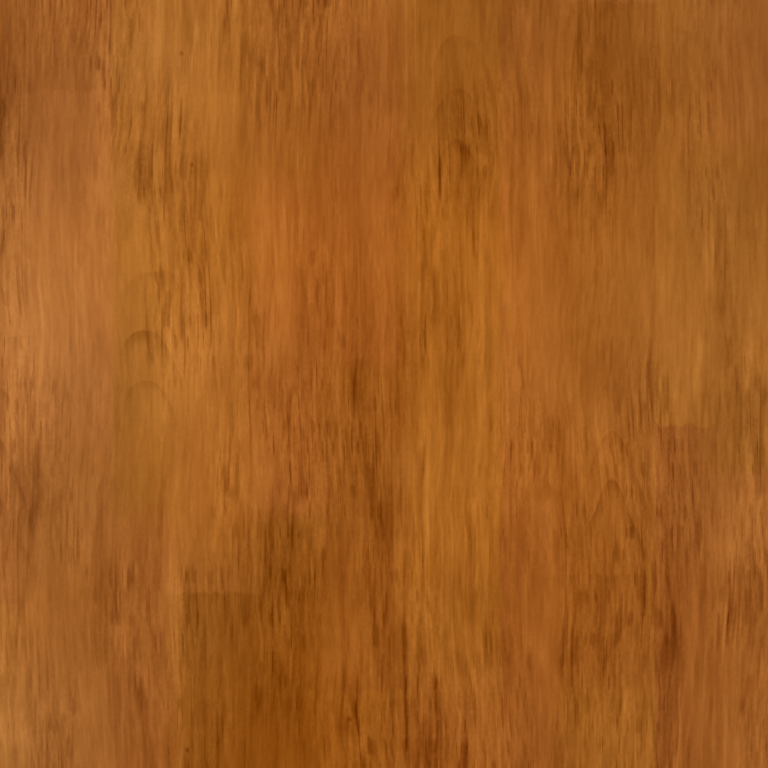
A WebGL 2 fragment shader for this texture:

```glsl
#version 300 es
precision highp float;
// Warm stained wood: vertical staves with crisp hairline grain, pale slivers and soft stain clouds.
uniform vec2 u_resolution;
out vec4 fragColor;

float hash(vec2 p) {
    vec3 q = fract(p.xyx * vec3(0.1031, 0.1030, 0.0973));
    q += dot(q, q.yzx + 33.33);
    return fract((q.x + q.y) * q.z);
}

float noise(vec2 p) {
    vec2 i = floor(p), f = fract(p);
    f = f * f * (3.0 - 2.0 * f);
    return mix(mix(hash(i), hash(i + vec2(1, 0)), f.x),
               mix(hash(i + vec2(0, 1)), hash(i + vec2(1, 1)), f.x), f.y);
}

float fbm(vec2 p) {
    float sum = 0.0, amplitude = 0.5;
    for (int i = 0; i < 4; i++) {
        sum += amplitude * noise(p);
        p = mat2(1.98, 0.06, -0.06, 1.98) * p + 17.3;
        amplitude *= 0.5;
    }
    return sum / 0.9375;
}

// Thin continuous line along the middle level of stretched noise
float hairline(vec2 p, float width) {
    return 1.0 - smoothstep(0.0, width, abs(noise(p) - 0.5));
}

// Brightness and yellowness of one column of staves, each from -0.5 to 0.5
vec2 staveTone(float column, float y) {
    float along = y * 2.3 + hash(vec2(column, 7.0)) * 5.0;
    float row = floor(along);
    vec2 here = vec2(hash(vec2(column, row + 20.0)), hash(vec2(column, row + 60.0)));
    vec2 above = vec2(hash(vec2(column, row + 21.0)), hash(vec2(column, row + 61.0)));
    float blend = mix(0.012, 0.4, pow(hash(vec2(column, row + 40.0)), 2.0));
    return mix(here, above, smoothstep(1.0 - blend, 1.0, along - row)) - 0.5;
}

// Thin nested arches on a few staves, fading toward the edges
float archFigure(float column, float across, float y) {
    float along = y * 2.3 + hash(vec2(column, 7.0)) * 5.0;
    float present = step(0.84, hash(vec2(column, floor(along) + 90.0)));
    float u = across - 0.3 - 0.15 * hash(vec2(column, 3.0));
    float height = y + 0.35 * u * u + 0.06 * noise(vec2(across * 2.5, y * 11.0) + column);
    float ring = fract(height * 13.0);
    float line = smoothstep(0.6, 0.96, ring) * (1.0 - smoothstep(0.96, 1.0, ring));
    float window = pow(sin(3.14159 * fract(along)), 2.0) * smoothstep(0.0, 0.2, across)
                 * (1.0 - smoothstep(0.6, 1.0, across));
    return present * window * line * noise(vec2(across * 4.0, y * 30.0));
}

void main() {
    vec2 p = gl_FragCoord.xy / u_resolution.y;

    // Staves, with joints that range from crisp to blended
    float x = p.x * 10.0 + 0.45;
    float column = floor(x), across = x - column;
    float softness = mix(0.02, 0.8, pow(hash(vec2(column, 11.0)), 2.0));
    float y = p.y + 0.008 * noise(p * vec2(150.0, 9.0));
    vec2 stave = mix(staveTone(column, y), staveTone(column + 1.0, y),
                     smoothstep(1.0 - softness, 1.0, across));
    float tone = 0.062 * stave.x;

    // Broad stain clouds
    tone += 0.22 * (fbm(p * vec2(4.5, 3.2) + 5.0) - 0.5);

    // Grain bent gently sideways, a little offset from stave to stave
    float bend = noise(p * vec2(5.0, 4.0) + 31.0) + 0.25 * noise(p * vec2(18.0, 14.0));
    vec2 g = p + vec2(0.016 * (bend - 0.6), 0.0);
    tone += 0.045 * (noise(g * vec2(38.0, 4.0) + 3.0) - 0.5);
    tone += 0.075 * (fbm(g * vec2(75.0, 7.0) + 9.0) - 0.5);

    // Fibres and speckle, stronger in some patches
    float coarse = smoothstep(0.3, 0.75, fbm(p * vec2(13.0, 5.0) + 71.0));
    float fibre = 0.055 * (noise(g * vec2(256.0, 24.0)) - 0.5)
                + 0.045 * (noise(g * vec2(340.0, 62.0) + 13.0) - 0.5)
                + 0.024 * (noise(p * vec2(380.0, 260.0) + 23.0) - 0.5);
    tone += fibre * (0.65 + 0.8 * coarse);

    // Pale slivers with a crisp side
    float palePatch = smoothstep(0.4, 0.75, noise(p * vec2(13.0, 5.0) + 43.0));
    float pale = smoothstep(0.56, 0.68, fbm(g * vec2(70.0, 4.5) + 51.0));
    tone += 0.038 * pale * palePatch;
    tone += 0.03 * hairline(g * vec2(65.0, 3.5) + 29.0, 0.14) * palePatch;

    // Dark hairlines that come and go along the grain, and short pores
    float broken = smoothstep(0.45, 0.75, noise(g * vec2(60.0, 13.0) + 15.0));
    float threads = hairline(g * vec2(62.0, 3.2) + 7.0, 0.12)
                  + hairline(g * vec2(95.0, 7.0) + 37.0, 0.16);
    tone -= 0.06 * threads * broken * (0.25 + coarse);
    float pores = smoothstep(0.66, 0.88, noise(g * vec2(290.0, 36.0) + 83.0));
    tone -= 0.06 * pores * (0.15 + coarse);

    tone -= 0.085 * archFigure(column, across, p.y);

    // A few pin knots
    for (int i = 0; i < 4; i++) {
        float n = float(i);
        vec2 center = vec2(hash(vec2(n, 101.0)), hash(vec2(n, 137.0)));
        float radius = length((p - center) * vec2(1.0, 0.8));
        tone -= 0.09 * (1.0 - smoothstep(0.0008, 0.004, radius));
    }

    // Hazy brown toward the sides, saturated orange in the middle
    float haze = smoothstep(0.1, 0.5, abs(p.x - 0.5)) * 0.8
               + 1.5 * (fbm(p * 3.0 + 61.0) - 0.5) - 0.15;
    vec3 color = vec3(0.642, 0.373, 0.135) + tone * vec3(1.0, 0.8, 0.5);
    color += haze * vec3(0.004, 0.027, 0.042);
    color += stave.y * vec3(-0.006, 0.012, -0.018);
    fragColor = vec4(color, 1.0);
}
```
